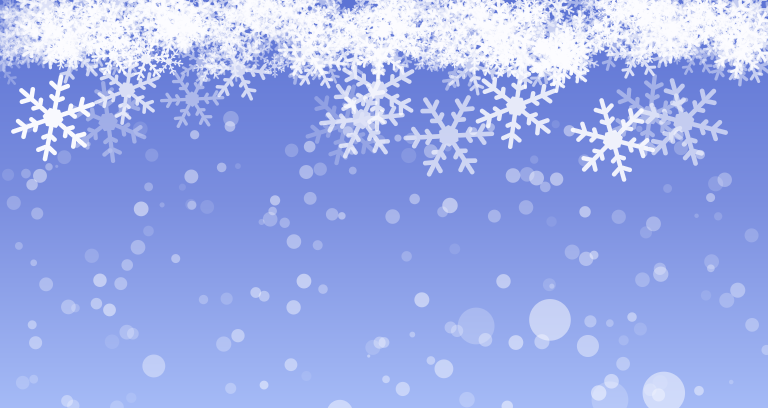
Reproduce this background procedurally as a WebGL 2 fragment shader.

```glsl
#version 300 es
precision highp float;
// Winter backdrop: a frosty fringe of snowflakes above drifting snow discs on a blue gradient.

uniform vec2 u_resolution;
out vec4 fragColor;

// Lengths are fractions of the canvas height.
const vec3 SKY_TOP = vec3(0.36, 0.45, 0.83);
const vec3 SKY_MIDDLE = vec3(0.485, 0.56, 0.875);
const vec3 SKY_BOTTOM = vec3(0.645, 0.73, 0.965);
const vec3 SNOW = vec3(0.99, 0.99, 1.0);

const int FRINGE_COUNT = 330;
const float FRINGE_DEPTH = 0.165;
const float FRINGE_FLOOR = 0.52;
const int DOT_COUNT = 165;
const float DOT_TOP = 0.70;
const float ARM_WIDTH = 0.052;
const float SECTOR = 1.0471976;
const float GOLDEN = 0.618034;

// Large hanging flakes: centre, radius, rotation.
const int FLAKE_COUNT = 12;
const vec4 FLAKES[FLAKE_COUNT] = vec4[](
  vec4(0.130, 0.711, 0.107, 0.33), vec4(0.265, 0.701, 0.100, 0.65),
  vec4(0.311, 0.779, 0.085, 0.38), vec4(0.471, 0.757, 0.078, 0.05),
  vec4(0.846, 0.694, 0.100, 0.30), vec4(0.887, 0.708, 0.104, 0.10),
  vec4(1.100, 0.667, 0.110, 0.05), vec4(1.265, 0.740, 0.105, 0.38),
  vec4(1.502, 0.657, 0.105, 0.80), vec4(1.676, 0.701, 0.110, 0.80),
  vec4(1.593, 0.718, 0.100, 0.40), vec4(0.926, 0.779, 0.100, 0.50));
const float FLAKE_ALPHA[FLAKE_COUNT] = float[](
  0.97, 0.35, 0.75, 0.45, 0.25, 0.70, 0.65, 0.85, 0.90, 0.60, 0.40, 0.75);

// Leading discs: centre, radius, opacity.
const int DISC_COUNT = 12;
const vec4 DISCS[DISC_COUNT] = vec4[](
  vec4(1.348, 0.216, 0.051, 0.50), vec4(1.167, 0.201, 0.045, 0.22),
  vec4(1.627, 0.037, 0.052, 0.50), vec4(1.495, 0.020, 0.045, 0.20),
  vec4(1.441, 0.152, 0.027, 0.42), vec4(0.377, 0.103, 0.028, 0.38),
  vec4(0.833, -0.012, 0.032, 0.45), vec4(1.088, 0.096, 0.023, 0.45),
  vec4(0.098, 0.569, 0.017, 0.45), vec4(0.346, 0.488, 0.018, 0.50),
  vec4(0.745, 0.311, 0.018, 0.50), vec4(0.566, 0.709, 0.019, 0.25));

float hash(int index, int salt) {
  uint n = uint(index) * 1597u + uint(salt) * 51749u + 977u;
  n = (n ^ (n >> 15)) * 73244475u;
  n = (n ^ (n >> 13)) * 73244475u;
  return float((n ^ (n >> 16)) & 65535u) / 65535.0;
}

float segment(vec2 p, vec2 a, vec2 b) {
  vec2 ab = b - a;
  return length(p - a - ab * clamp(dot(p - a, ab) / dot(ab, ab), 0.0, 1.0));
}

float coverage(float distanceToEdge) {
  return clamp(0.5 - distanceToEdge * u_resolution.y, 0.0, 1.0);
}

// Six-armed flake, folded into half of one sector.
float flake(vec2 p, float radius, float rotation) {
  float reach = length(p) / radius;
  if (reach > 1.1) return 0.0;
  float angle = mod(atan(p.y, p.x) - rotation + SECTOR * 0.5, SECTOR) - SECTOR * 0.5;
  vec2 q = reach * vec2(cos(angle), abs(sin(angle)));
  float arm = segment(q, vec2(0.0), vec2(0.96, 0.0));
  float outerTwig = segment(q, vec2(0.66, 0.0), vec2(0.78, 0.19));
  float innerTwig = segment(q, vec2(0.40, 0.0), vec2(0.48, 0.13));
  float d = min(arm, min(outerTwig, innerTwig)) - ARM_WIDTH;
  d = min(d, q.x - 0.21);
  return coverage(d * radius);
}

vec3 sky(float height) {
  vec3 lower = mix(SKY_BOTTOM, SKY_MIDDLE, clamp(height * 2.0, 0.0, 1.0));
  return mix(lower, SKY_TOP, clamp(height * 2.0 - 1.0, 0.0, 1.0));
}

void main() {
  vec2 p = gl_FragCoord.xy / u_resolution.y;
  float aspect = u_resolution.x / u_resolution.y;
  float clear = 1.0; // share of sky left uncovered by snow

  // Scattered dots
  for (int i = 0; i < DOT_COUNT; i++) {
    vec2 centre = vec2(fract(float(i) * GOLDEN + 0.12 * hash(i, 1)) * aspect,
                       hash(i, 2) * DOT_TOP);
    float radius = mix(0.003, 0.019, sqrt(hash(i, 3)));
    float alpha = mix(0.08, 0.50, hash(i, 4));
    clear *= 1.0 - alpha * coverage(length(p - centre) - radius);
  }
  for (int i = 0; i < DISC_COUNT; i++) {
    vec4 disc = DISCS[i];
    clear *= 1.0 - disc.w * coverage(length(p - disc.xy) - disc.z);
  }

  if (p.y > FRINGE_FLOOR) {
    // Dense fringe of overlapping flakes, thinner at the left corner
    for (int i = 0; i < FRINGE_COUNT; i++) {
      float x = fract(float(i) * GOLDEN) * aspect;
      float depth = FRINGE_DEPTH + 0.018 * sin(x * 9.0 - 3.8);
      vec2 centre = vec2(x, 1.01 - depth * hash(i, 5));
      float radius = mix(0.028, 0.085, pow(hash(i, 6), 1.6));
      float alpha = mix(0.40, 0.95, hash(i, 7)) * mix(0.45, 1.0, smoothstep(0.0, 0.16, x));
      clear *= 1.0 - alpha * flake(p - centre, radius, hash(i, 8) * SECTOR);
    }
    // Hanging flakes
    for (int i = 0; i < FLAKE_COUNT; i++) {
      vec4 shape = FLAKES[i];
      clear *= 1.0 - FLAKE_ALPHA[i] * flake(p - shape.xy, shape.z, shape.w);
    }
  }

  fragColor = vec4(mix(SNOW, sky(p.y), clear), 1.0);
}
```
